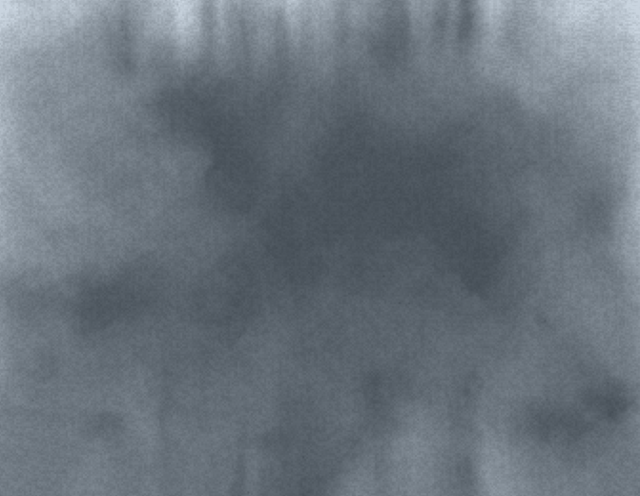
Write a WebGL 2 fragment shader that draws this texture.

```glsl
#version 300 es
precision highp float;
// Smoky blue-grey weathered plate: dark cloudy centre, pale frosted rim, soft vertical drips.
#define DARK_TONE vec3(0.275, 0.310, 0.342)
#define PALE_TONE vec3(0.765, 0.808, 0.850)
#define CENTRE vec2(0.51, 0.50)
#define CLOUD_SCALE 3.2
#define CLOUD_DEPTH 0.42
#define WARP_AMOUNT 0.16
#define DRIP_DENSITY 17.0
#define DRIP_DEPTH 0.55
#define RIM_WIDTH 0.035
#define GRAIN_SCALE 260.0
#define GRAIN_DEPTH 0.11
#define SMUDGE_COUNT 18

uniform vec2 u_resolution;
out vec4 fragColor;

float hash(vec2 p) {
  return fract(sin(dot(p, vec2(127.1, 311.7))) * 43758.5453);
}

float noise(vec2 p) {
  vec2 cell = floor(p), f = fract(p);
  f = f * f * f * (f * (f * 6.0 - 15.0) + 10.0);
  float low = mix(hash(cell), hash(cell + vec2(1.0, 0.0)), f.x);
  float high = mix(hash(cell + vec2(0.0, 1.0)), hash(cell + 1.0), f.x);
  return mix(low, high, f.y);
}

// Layered noise centred on zero, each octave turned to hide the lattice.
float fbm(vec2 p) {
  const mat2 turn = mat2(0.8, 0.6, -0.6, 0.8);
  float sum = 0.0, amp = 0.5;
  for (int i = 0; i < 6; i++) {
    sum += amp * (noise(p) - 0.5);
    p = turn * p * 2.03 + 17.3;
    amp *= 0.5;
  }
  return sum;
}

float softSpot(vec2 p, vec2 centre, vec2 size) {
  vec2 d = (p - centre) / size;
  return exp(-dot(d, d));
}

// Broad light: dim middle, brighter upper sides, frosted top and side rims.
float broadLight(vec2 uv, vec2 warped) {
  float radius = length((warped - CENTRE) * vec2(1.0, 0.85));
  float side = smoothstep(0.12, 0.45, abs(warped.x - 0.5));
  float tone = 0.07 + 0.20 * smoothstep(0.08, 0.48, radius);
  tone += 0.22 * side * smoothstep(0.25, 0.95, warped.y);
  tone += 0.36 * exp(-max(1.0 - mix(uv.y, warped.y, 0.5), 0.0) / 0.085);
  float rim = exp(-uv.x / RIM_WIDTH) + exp(-(1.0 - uv.x) / RIM_WIDTH);
  return tone + 0.24 * rim * smoothstep(-0.1, 0.5, uv.y);
}

// Vertical streaks that run in from the top and bottom edges.
float drips(vec2 uv, vec2 p, float wobble) {
  float x = p.x + 0.05 * wobble;
  float streak = noise(vec2(x * DRIP_DENSITY, p.y * 2.0 + 4.0)) - 0.5;
  streak += 0.5 * (noise(vec2(x * DRIP_DENSITY * 2.3, p.y * 4.0)) - 0.5);
  float top = smoothstep(0.80, 0.98, uv.y);
  float bottom = 0.35 * (1.0 - smoothstep(0.04, 0.38, uv.y));
  float inner = 1.0 - smoothstep(0.25, 0.42, abs(uv.x - 0.52));
  return DRIP_DEPTH * streak * (top + bottom) * inner;
}

// Dark masses near the sides and small scattered stains.
float smudges(vec2 uv, vec2 warped) {
  float dark = 0.24 * softSpot(warped, vec2(0.93, 0.59), vec2(0.07, 0.10));
  dark += 0.26 * softSpot(warped, vec2(0.94, 0.18), vec2(0.08, 0.12));
  dark += 0.19 * softSpot(warped, vec2(0.12, 0.43), vec2(0.12, 0.06));
  dark += 0.17 * softSpot(warped, vec2(0.27, 0.78), vec2(0.08, 0.14));
  for (int i = 0; i < SMUDGE_COUNT; i++) {
    float k = float(i) + 1.0;
    vec2 centre = vec2(hash(vec2(k, 2.7)), 0.08 + 0.82 * hash(vec2(k, 8.1)));
    float size = mix(0.012, 0.035, hash(vec2(k, 5.3)));
    dark += 0.07 * softSpot(mix(uv, warped, 0.8), centre, vec2(size, size * 1.3));
  }
  return dark;
}

// Fine frosted tooth and rare dark pinpoints.
float grain(vec2 p, float tone) {
  float tooth = noise(p * GRAIN_SCALE) + 0.6 * noise(p * GRAIN_SCALE * 0.47 + 9.0) - 0.8;
  vec2 g = p * 55.0, cell = floor(g);
  vec2 offset = 0.3 + 0.4 * vec2(hash(cell + 3.1), hash(cell + 7.7));
  float speck = step(0.985, hash(cell + 0.5)) * softSpot(fract(g), offset, vec2(0.13));
  return GRAIN_DEPTH * tooth * (0.55 + tone) - 0.09 * speck;
}

void main() {
  vec2 uv = gl_FragCoord.xy / u_resolution;
  vec2 p = gl_FragCoord.xy / u_resolution.y;
  vec2 wander = vec2(fbm(p * 4.0 + 2.3), fbm(p * 4.0 + 31.7));
  vec2 warped = uv + WARP_AMOUNT * 1.6 * wander;

  float tone = broadLight(uv, warped);
  float cloud = fbm(p * CLOUD_SCALE + 1.5 * wander + 6.0);
  float mottle = fbm(p * 11.0 + 2.0 * wander + 40.0);
  tone += (CLOUD_DEPTH * cloud + 0.17 * mottle) * (0.55 + 0.8 * tone);
  tone += drips(uv, p, wander.x) - smudges(uv, warped);
  tone = max(tone, 0.03 + 0.25 * tone);
  tone += grain(p, tone);
  fragColor = vec4(mix(DARK_TONE, PALE_TONE, clamp(tone, 0.0, 1.05)), 1.0);
}
```
